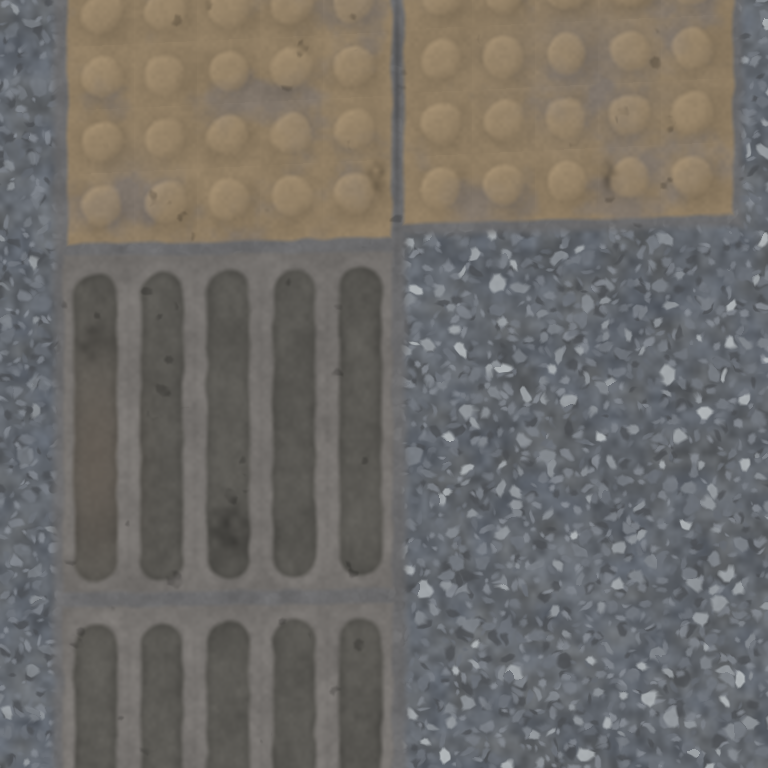
This texture is drawn by a WebGL 2 fragment shader. Its source:

```glsl
#version 300 es
precision highp float;
uniform vec2 u_resolution;
out vec4 fragColor;

#define SOFT 0.0042
#define CHIP_SOFT 0.0030
#define DOT_PITCH vec2(0.082, 0.083)
#define DOT_RADIUS 0.027
#define BAR_PITCH 0.0862
#define BAR_RADIUS 0.028
#define BAR_HALF 0.201
#define BAR_TILE_PITCH 0.457
#define OCHRE vec3(0.565, 0.495, 0.395)
#define FRAME vec3(0.445, 0.432, 0.420)
#define GROOVE vec3(0.350, 0.343, 0.325)
#define CEMENT vec3(0.375, 0.390, 0.408)

float hash(vec2 p) {
  vec3 q = fract(vec3(p.xyx) * 0.1031);
  q += dot(q, q.yzx + 33.33);
  return fract((q.x + q.y) * q.z);
}

float noise(vec2 p) {
  vec2 i = floor(p), f = fract(p);
  f = f * f * (3.0 - 2.0 * f);
  return mix(mix(hash(i), hash(i + vec2(1, 0)), f.x),
             mix(hash(i + vec2(0, 1)), hash(i + vec2(1, 1)), f.x), f.y);
}

float fbm(vec2 p) {
  float sum = 0.0, amp = 0.5;
  for (int i = 0; i < 4; i++) {
    sum += amp * noise(p);
    p = p * 2.03 + 17.0;
    amp *= 0.5;
  }
  return sum;
}

float inside(float d) { return 1.0 - smoothstep(-SOFT, SOFT, d); }

float boxDist(vec2 p, vec2 lo, vec2 hi) {
  vec2 d = abs(p - 0.5 * (lo + hi)) - 0.5 * (hi - lo);
  return max(d.x, d.y);
}

float spot(vec2 p, vec2 center, vec2 size) {
  vec2 q = (p - center) / size;
  return exp(-dot(q, q));
}

// Angular stone chips: x = coverage, y = random tone
vec2 chips(vec2 p, float cells, float seed, float density) {
  vec2 g = p * cells, id = floor(g), result = vec2(0);
  for (int j = -1; j <= 1; j++)
    for (int i = -1; i <= 1; i++) {
      vec2 c = id + vec2(i, j), s = c + seed;
      vec2 q = g - c - vec2(hash(s + 3.1), hash(s + 8.7));
      float a = 6.2832 * hash(s + 5.3), size = mix(0.22, 0.48, pow(hash(s + 1.9), 1.6));
      q = mat2(cos(a), -sin(a), sin(a), cos(a)) * q;
      q.x *= mix(1.0, 2.0, hash(s + 2.2));
      float d = max(max(abs(q.x), abs(q.y)), dot(abs(q), vec2(0.62, 0.85))) - size;
      float cover = 1.0 - smoothstep(-CHIP_SOFT, CHIP_SOFT, d / cells);
      cover *= step(hash(s + 6.6), density);
      if (cover > result.x) result = vec2(cover, hash(s + 4.4));
    }
  return result;
}

vec3 terrazzo(vec2 p) {
  vec2 warped = p + 0.009 * (vec2(noise(p * 75.0), noise(p * 75.0 + 40.0)) - 0.5);
  float rightSide = smoothstep(0.3, 0.6, p.x);
  vec3 col = CEMENT * (0.74 + 0.30 * fbm(p * 20.0) + 0.26 * noise(p * 85.0));
  col += vec3(-0.006, 0.0, 0.012) * (noise(p * 35.0) * 2.0 - 0.6);
  vec2 dark = chips(warped, 48.0, 71.0, 0.32);
  col = mix(col, vec3(0.29, 0.30, 0.315), dark.x * 0.7);
  vec2 fine = chips(warped, 62.0, 13.0, 0.75);
  col = mix(col, mix(vec3(0.39, 0.41, 0.44), vec3(0.56, 0.58, 0.61), fine.y), fine.x * 0.75);
  vec2 large = chips(warped, 42.0, 37.0, mix(0.40, 0.62, rightSide));
  vec3 stone = mix(vec3(0.42, 0.44, 0.47), vec3(0.72, 0.74, 0.75), large.y * large.y);
  return mix(col, stone, large.x * mix(0.65, 0.92, rightSide));
}

// Ochre tile with raised domes; anchor is the middle dome of the lowest row
vec3 domeTile(vec2 p, vec2 anchor) {
  vec2 q = p - anchor;
  q.y -= 0.047 * q.x;
  vec2 cell = vec2(clamp(round(q.x / DOT_PITCH.x), -2.0, 2.0), max(round(q.y / DOT_PITCH.y), 0.0));
  q -= cell * DOT_PITCH;
  q += 0.005 * (vec2(noise(p * 38.0), noise(p * 38.0 + 21.0)) - 0.5);
  float grime = 0.7 * smoothstep(0.46, 0.75, fbm(p * 15.0 + 4.0));
  grime += spot(p, vec2(0.77, 0.91), vec2(0.10, 0.08)) * fbm(p * 30.0);
  grime += 0.4 * spot(p, vec2(0.17, 0.75), vec2(0.04, 0.05));
  vec3 col = mix(OCHRE, vec3(0.485, 0.455, 0.435), clamp(grime, 0.0, 0.8));
  col *= 0.93 + 0.14 * fbm(p * 40.0);
  float r = length(q) / DOT_RADIUS;
  float dome = 1.0 - smoothstep(0.78, 1.12, r);
  col *= 1.0 - 0.13 * spot(q, vec2(0.006, -0.008), vec2(0.031)) * (1.0 - dome);
  float light = dot(q / DOT_RADIUS, vec2(-0.55, 0.70));
  vec3 domeCol = mix(col, OCHRE * 1.03, 0.6) * (1.02 + 0.12 * light * smoothstep(0.1, 1.0, r));
  return mix(col, domeCol, dome);
}

// Frame tile with five rounded grooves
vec3 barTile(vec2 p, float centerY) {
  vec2 q = p - vec2(0.297, centerY);
  q.y -= 0.025 * q.x;
  q.x -= BAR_PITCH * clamp(round(q.x / BAR_PITCH), -2.0, 2.0);
  q.y -= clamp(q.y, BAR_RADIUS - BAR_HALF, BAR_HALF - BAR_RADIUS);
  float d = length(q) - BAR_RADIUS + 0.004 * (noise(p * 42.0) - 0.5);
  vec3 frame = FRAME * (0.86 + 0.22 * fbm(p * 20.0) + 0.06 * noise(p * 110.0));
  frame *= 1.0 + 0.04 * spot(vec2(d, 0), vec2(0.008, 0), vec2(0.006));
  vec3 groove = GROOVE * (0.83 + 0.26 * fbm(p * vec2(30.0, 16.0)) + 0.08 * noise(p * 90.0));
  groove = mix(groove, vec3(0.405, 0.37, 0.335), 0.65 * spot(p, vec2(0.125, 0.40), vec2(0.05, 0.13)));
  float stain = spot(p, vec2(0.12, 0.557), vec2(0.025)) + spot(p, vec2(0.297, 0.30), vec2(0.03, 0.05));
  groove *= 1.0 - 0.35 * stain * noise(p * 75.0);
  groove *= 1.0 - 0.06 * spot(vec2(d, 0), vec2(-0.004, 0), vec2(0.005));
  return mix(frame, groove, inside(d));
}

void main() {
  vec2 p = gl_FragCoord.xy / u_resolution;
  vec2 edge = p + 0.004 * (vec2(noise(p * 45.0), noise(p * 45.0 + 9.0)) - 0.5);
  vec3 col = terrazzo(p);

  // Grout beds around the paving
  vec3 grout = vec3(0.425, 0.422, 0.425) * (0.87 + 0.24 * fbm(p * 40.0));
  float bed = min(boxDist(edge, vec2(0.070, -0.1), vec2(0.528, 1.1)),
                  boxDist(edge - vec2(0, 0.03 * (p.x - 0.525)), vec2(0.515, 0.693), vec2(0.966, 1.1)));
  col = mix(col, grout, 0.9 * (1.0 - smoothstep(-0.008, 0.008, bed)));

  // Grooved tiles
  float centerY = p.y > 0.226 + 0.015 * (p.x - 0.3) ? 0.447 : 0.447 - BAR_TILE_PITCH;
  float bars = boxDist(edge - vec2(0, centerY + 0.015 * (p.x - 0.3)), vec2(0.082, -0.216), vec2(0.511, 0.222));
  col = mix(col, barTile(p, centerY), inside(bars));

  // Domed tiles
  float leftTile = boxDist(edge - vec2(0, 0.02 * (p.x - 0.09)), vec2(0.088, 0.682), vec2(0.510, 1.1));
  float rightTile = boxDist(edge - vec2(0, 0.03 * (p.x - 0.525)), vec2(0.526, 0.708), vec2(0.955, 1.1));
  col = mix(col, domeTile(p, vec2(0.297, 0.741)), inside(leftTile));
  col = mix(col, domeTile(p, vec2(0.738, 0.764)), inside(rightTile));

  // Dark joints, scuffs and scattered specks
  col *= 1.0 - 0.18 * spot(p, vec2(0.517, 0.88), vec2(0.004, 0.16));
  float scuff = spot(p, vec2(0.492, 0.768), vec2(0.010, 0.016)) + spot(p, vec2(0.794, 0.766), vec2(0.010, 0.018));
  col *= 1.0 - 0.6 * scuff * noise(p * 90.0);
  vec2 speck = chips(p, 38.0, 91.0, 0.06);
  col *= 1.0 - 0.18 * speck.x * inside(bed) * smoothstep(0.4, 0.8, noise(p * 95.0));

  col *= 0.98 + 0.04 * noise(p * 190.0);
  fragColor = vec4(col, 1.0);
}
```
